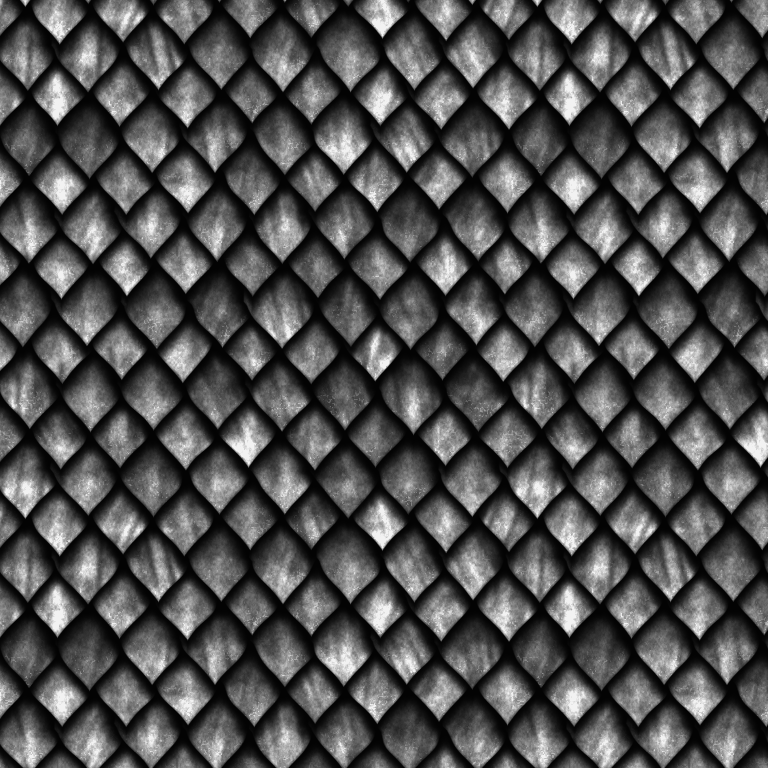
This pattern is drawn by a Shadertoy shader. Its source:

```glsl
float hash(vec2 p) {
    vec3 q = fract(p.xyx * 0.1031);
    q += dot(q, q.yzx + 33.33);
    return fract((q.x + q.y) * q.z);
}

float noise(vec2 p) {
    vec2 i = floor(p), f = fract(p);
    f = f * f * (3.0 - 2.0 * f);
    return mix(mix(hash(i), hash(i + vec2(1, 0)), f.x),
               mix(hash(i + vec2(0, 1)), hash(i + vec2(1, 1)), f.x), f.y);
}

float fbm(vec2 p) {
    float sum = 0.0, amp = 0.5;
    for (int i = 0; i < 4; i++) {
        sum += amp * noise(p);
        p = p * 2.03 + 7.1;
        amp *= 0.5;
    }
    return sum / 0.9375;
}

// Half width of a scale at height h above its tip
float halfWidth(float h) {
    float t = clamp(h, 0.0, 1.0);
    return 0.5 * min(h, 1.1) + 0.045 * sin(3.14159 * t) - 0.025 * sin(6.28318 * t);
}

// Worn metal, brightest toward the tip
float scaleTone(vec2 q, float edge, vec2 seed) {
    vec2 wear = q * vec2(1.0, 0.667) + seed * 23.7;
    float slant = hash(seed + 51.0) - 0.5;
    float tone = mix(0.72, 0.13, smoothstep(-0.1, 1.9, q.y));
    tone *= 0.68 + 0.62 * hash(seed + 3.0);
    tone *= 0.5 + fbm(wear * 4.5);

    // Central ridge and brushed streaks
    tone *= 0.85 + 0.5 * exp(-70.0 * q.x * q.x) * smoothstep(0.1, 0.9, q.y);
    float streak = noise(vec2(q.x * 11.0 + q.y * slant * 9.0, q.y * 0.8) + seed * 13.3);
    tone *= 1.0 + (streak - 0.5) * 0.9 * hash(seed + 29.0);

    // Fine grain, scratches and pale flecks
    tone *= 0.72 + 0.56 * fbm(wear * vec2(34.0, 26.0));
    float fleck = noise(wear * 48.0) * fbm(wear * 7.0 + 40.0);
    tone += 0.22 * smoothstep(0.38, 0.62, fleck) * smoothstep(1.5, 0.2, q.y);
    return tone * mix(0.6, 1.0, smoothstep(0.0, 0.05, -edge));
}

void mainImage(out vec4 fragColor, in vec2 fragCoord) {
    vec2 p = fragCoord / iResolution.y * vec2(12.0, 18.0);
    float blur = 10.0 / iResolution.y;
    float tone = 0.02;

    // Layer rows upward: each higher row overlaps and shades the one below
    for (int j = -2; j <= 1; j++) {
        float row = floor(p.y) + float(j);
        float odd = mod(row, 2.0);
        vec2 offset = mix(vec2(0.42, -0.12), vec2(0.92, 0.04), odd);
        float column = floor(p.x - offset.x + 0.5);

        for (int i = -1; i <= 1; i++) {
            vec2 id = vec2(column + float(i), row);
            vec2 seed = mod(id, vec2(8.0, 12.0));
            vec2 jitter = vec2(hash(seed + 11.0), hash(seed + 37.0)) - 0.5;
            vec2 q = p - id - offset - jitter * vec2(0.13, 0.16);

            // Outline with an uneven edge on each side
            float wobble = noise(vec2(q.y * 2.4, step(0.0, q.x) * 9.0) + seed * 17.3) - 0.5;
            float width = halfWidth(q.y) + 0.1 * wobble * clamp(q.y, 0.0, 1.0);
            float edge = (abs(q.x) - width) * 0.8;

            tone *= smoothstep(0.0, 0.25, edge - 0.015) * 0.97 + 0.03;
            if (edge < blur) {
                float cover = smoothstep(blur, -blur, edge);
                tone = mix(tone, scaleTone(q, edge, seed), cover);
            }
        }
    }
    fragColor = vec4(vec3(clamp(tone + 0.01, 0.0, 0.95)), 1.0);
}
```
